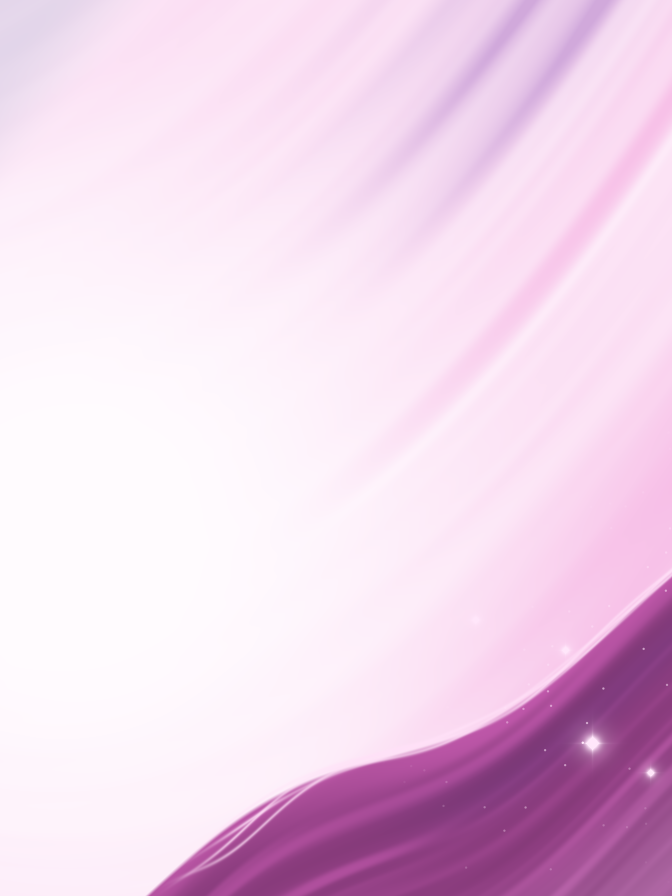
Reproduce this background procedurally as a Shadertoy shader.

```glsl
#define WHITE vec3(1.0, 0.985, 0.998)
#define BLUSH vec3(0.985, 0.875, 0.955)
#define ROSE vec3(0.965, 0.72, 0.895)
#define LILAC vec3(0.80, 0.64, 0.85)
#define MIST vec3(0.885, 0.835, 0.915)
#define PLUM vec3(0.55, 0.24, 0.50)
#define ORCHID vec3(0.72, 0.33, 0.64)
#define MAUVE vec3(0.70, 0.43, 0.66)
#define CORE vec2(0.08, 0.40)
#define STREAK_DENSITY 34.0
#define DUST_CELLS 45.0

float hash(vec2 p) {
    return fract(sin(dot(p, vec2(127.1, 311.7))) * 43758.5453);
}

float noise(vec2 p) {
    vec2 i = floor(p), f = fract(p);
    f = f * f * (3.0 - 2.0 * f);
    return mix(mix(hash(i), hash(i + vec2(1, 0)), f.x),
               mix(hash(i + vec2(0, 1)), hash(i + vec2(1, 1)), f.x), f.y);
}

float fibres(vec2 p) {
    return 0.6 * noise(p) + 0.4 * noise(p * vec2(1.7, 2.3) + 7.0);
}

float band(float x, float centre, float width) {
    float d = (x - centre) / width;
    return exp(-d * d);
}

// Height of the dark wave at x
float waveEdge(float x) {
    float t = x - 0.169;
    return 0.59 * t + 0.029 * sin(11.64 * (t + 0.012));
}

// Constant along each curved streak of the upper fan
float fanCoord(vec2 p) {
    return (p.y + 0.17 * p.x - 0.97 * p.x * p.x) / (1.0 + 0.75 * p.x);
}

vec3 sky(vec2 p) {
    float c = fanCoord(p);
    float grain = fibres(vec2(p.x * 2.0, c * STREAK_DENSITY));
    float reach = smoothstep(0.10, 0.62, length(p - CORE));
    vec3 col = mix(WHITE, BLUSH, reach * (0.65 + 0.5 * grain));

    // Rose glow at the right and the long pink streak
    float right = smoothstep(0.30, 0.78, p.x);
    float rose = 0.85 * band(c, 0.015, 0.09) * right;
    rose += 0.75 * band(c, 0.300, 0.020) * right;
    rose += 0.35 * band(c, 0.355, 0.030) * right * grain;
    col = mix(col, ROSE, clamp(rose * (0.75 + 0.4 * grain), 0.0, 1.0));

    // Lilac streaks falling from the top
    float fall = smoothstep(0.62, 1.04, p.y) * smoothstep(0.22, 0.55, p.x);
    float lilac = 0.45 * band(c, 0.50, 0.09);
    for (int i = 0; i < 4; i++) {
        float k = float(i);
        lilac += (0.60 - 0.14 * k) * band(c, 0.450 + 0.078 * k, 0.019);
    }
    col = mix(col, LILAC, clamp(lilac * fall * (0.6 + 0.7 * grain), 0.0, 0.9));

    // Pale thread under the pink streak
    float thread = band(c, 0.272, 0.008) * smoothstep(0.25, 0.45, p.x);
    col = mix(col, WHITE, 0.45 * thread);

    // Misty upper left corner
    float corner = p.y - 0.80 - 1.24 * p.x;
    return mix(col, MIST, smoothstep(-0.03, 0.13, corner) * (0.85 + 0.15 * grain));
}

vec3 wave(vec2 p, float depth) {
    float grain = fibres(vec2(p.x * 3.0, (depth + 0.12 * p.x) * 38.0));
    vec3 col = mix(ORCHID, PLUM, smoothstep(0.0, 0.055, depth));
    col = mix(col, ORCHID, 0.6 * smoothstep(0.45, 0.9, grain));
    col = mix(col, vec3(0.47, 0.23, 0.50), 0.5 * band(depth, 0.075, 0.03) * smoothstep(0.35, 0.6, p.x));
    col = mix(col, MAUVE, 0.8 * smoothstep(0.16, 0.34, depth + 0.06 * (grain - 0.5)));
    return col * (0.93 + 0.14 * grain);
}

// Soft core with a four-pointed flare
float star(vec2 d, float size) {
    d = abs(d) / size;
    float flare = exp(-d.x * 130.0 - d.y * 900.0) + exp(-d.y * 130.0 - d.x * 900.0);
    return exp(-dot(d, d) * 16000.0) + 0.7 * flare + 0.3 * exp(-dot(d, d) * 2500.0);
}

void mainImage(out vec4 fragColor, in vec2 fragCoord) {
    vec2 p = fragCoord / iResolution.xy * vec2(0.75, 1.0);
    float depth = waveEdge(p.x) - p.y;
    float soft = 0.0025 + 1.0 / iResolution.y;
    vec3 col = mix(sky(p), wave(p, depth), smoothstep(-soft, soft, depth));

    // Bright strands that braid along the crest
    for (int i = 0; i < 4; i++) {
        float k = float(i);
        float offset = 0.005 * sin(p.x * (13.0 + 4.0 * k) + 2.1 * k) - 0.003;
        offset += 0.011 * k * band(p.x, 0.25, 0.07);
        float strand = band(depth, offset, 0.0018 + 0.5 / iResolution.y);
        float glint = 0.3 + 0.5 * noise(vec2(p.x * 18.0, k * 5.0));
        col = mix(col, vec3(1.0, 0.88, 0.97), strand * glint * smoothstep(0.17, 0.27, p.x));
    }

    // Sparkles drifting down across the crest
    float light = 0.0;
    for (int i = 0; i < 4; i++) {
        float k = float(i), a = 2.1 * k;
        vec2 centre = vec2(0.531 + 0.065 * k + 0.02 * sin(a) + 0.012 * (1.0 - cos(a)),
                           0.308 - 0.057 * k + 0.027 * sin(a));
        light += star(p - centre, 0.55 + 0.5 * band(k, 2.0, 0.5));
    }

    // Fine dust near the wave
    vec2 cell = floor(p * DUST_CELLS);
    vec2 jitter = 0.25 + 0.5 * vec2(hash(cell), hash(cell + 19.0));
    float speck = length(fract(p * DUST_CELLS) - jitter);
    float nearWave = band(depth, 0.06, 0.16) * smoothstep(0.40, 0.65, p.x);
    light += 0.6 * smoothstep(0.09, 0.02, speck) * step(0.82, hash(cell + 41.0)) * nearWave;

    col = mix(col, vec3(1.0, 0.90, 0.98), clamp(light, 0.0, 1.0));
    fragColor = vec4(clamp(col, 0.0, 1.0), 1.0);
}
```
